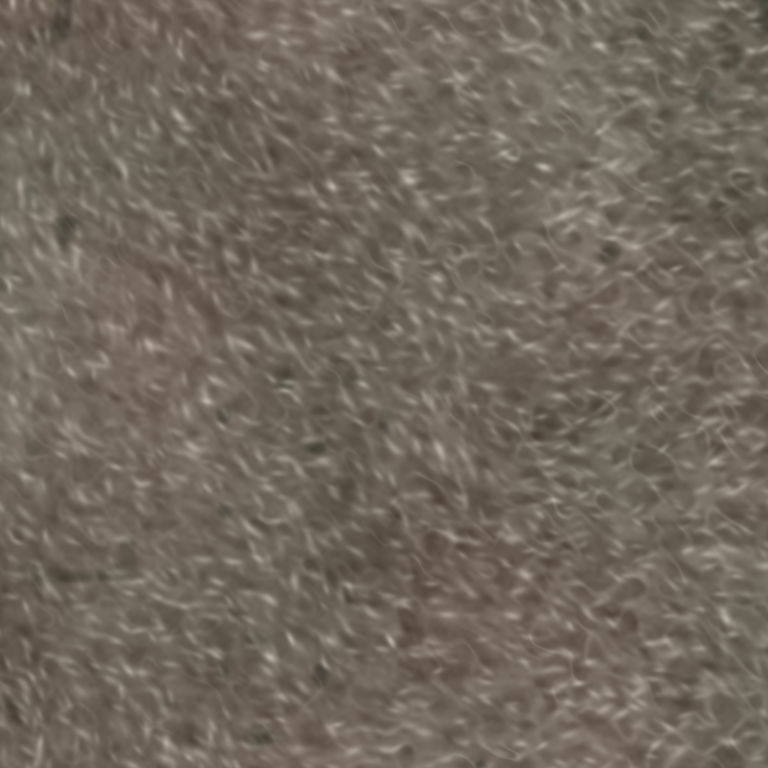
Reproduce this texture procedurally as a Shadertoy shader.

```glsl
// Weathered grey-brown hide: soft light flecks follow a slowly turning grain,
// over dark hollows, a faint web of creases and broad cloudy stains.
// Flecks are oriented Gaussian spots scattered on a jittered grid.

#define CELLS 60.0            // scatter cells across the canvas
#define FLECK_LENGTH 0.0078   // Gaussian radii, in canvas units
#define FLECK_WIDTH 0.0033
#define HOLLOW_LENGTH 0.0085
#define HOLLOW_WIDTH 0.0055
#define FLECK_GAIN 0.145
#define HOLLOW_GAIN 0.062
#define CREASE_GAIN 0.065
#define STAIN_GAIN 0.10
#define MID_COLOR vec3(0.440, 0.402, 0.357)
#define TONE_SLOPE vec3(0.97, 1.0, 0.97)

// Integer hash giving four values in 0..1
vec4 hash4(vec2 cell, uint seed) {
    uvec2 q = uvec2(ivec2(cell) + 4096);
    uvec4 v = uvec4(q, q.x ^ (q.y << 8), seed) * 1664525u + 1013904223u;
    v.x += v.y * v.w; v.y += v.z * v.x; v.z += v.x * v.y; v.w += v.y * v.z;
    v ^= v >> 16u;
    v.x += v.y * v.w; v.y += v.z * v.x; v.z += v.x * v.y; v.w += v.y * v.z;
    return vec4(v >> 8u) / 16777216.0;
}

// Smooth value noise in 0..1
float noise(vec2 p, uint seed) {
    vec2 i = floor(p), f = fract(p);
    f = f * f * (3.0 - 2.0 * f);
    float low = mix(hash4(i, seed).x, hash4(i + vec2(1, 0), seed).x, f.x);
    float high = mix(hash4(i + vec2(0, 1), seed).x, hash4(i + vec2(1, 1), seed).x, f.x);
    return mix(low, high, f.y);
}

vec2 rotate(vec2 p, float angle) {
    float c = cos(angle), s = sin(angle);
    return vec2(c * p.x + s * p.y, c * p.y - s * p.x);
}

// Steep grain at the upper left, flattening towards the lower right
float grainAngle(vec2 p) {
    float flatness = smoothstep(0.1, 1.2, p.x + 0.45 * (1.0 - p.y));
    return mix(-1.1, -0.2, flatness) + 0.9 * (noise(p * 5.0, 11u) - 0.5);
}

float spot(vec2 offset, float angle, vec2 radii) {
    vec2 q = rotate(offset, angle) / radii;
    return exp(-0.5 * dot(q, q));
}

// Summed light flecks (x) and dark hollows (y)
vec2 scatter(vec2 p) {
    vec2 home = floor(p * CELLS), sum = vec2(0.0);
    float grain = grainAngle(p);
    for (int y = -2; y <= 2; y++)
    for (int x = -2; x <= 2; x++) {
        vec2 cell = home + vec2(x, y);
        vec4 a = hash4(cell, 1u), b = hash4(cell, 2u);
        float angle = grain + 1.3 * (a.w - 0.5);
        vec2 fleckSize = vec2(FLECK_LENGTH, FLECK_WIDTH) * mix(0.75, 1.2, b.w);
        sum.x += 1.3 * a.z * a.z * spot(p - (cell + a.xy) / CELLS, angle, fleckSize);
        sum.y += b.z * spot(p - (cell + b.xy) / CELLS, grain, vec2(HOLLOW_LENGTH, HOLLOW_WIDTH));
    }
    return sum;
}

// Thin bright lines where a warped, stretched noise crosses its middle
float creases(vec2 p) {
    vec2 warp = vec2(noise(p * 30.0, 21u), noise(p * 30.0, 22u)) - 0.5;
    vec2 q = rotate(p + 0.02 * warp, -0.75) * vec2(32.0, 56.0);
    return 1.0 - smoothstep(0.0, 0.3, abs(noise(q, 23u) - 0.5));
}

// Broad light and dark areas
float stains(vec2 p) {
    float clouds = 0.65 * noise(p * 4.0, 31u) + 0.35 * noise(p * 11.0, 32u) - 0.5;
    vec2 bandStart = vec2(0.22, 0.98), band = vec2(0.29, -0.66);
    vec2 q = p - bandStart;
    float along = clamp(dot(q, band) / dot(band, band), 0.0, 1.0);
    float bandDist = length(q - band * along) / 0.11;
    vec2 corner = (p - vec2(0.0, 0.13)) / vec2(0.07, 0.13);
    vec2 glow = (p - vec2(0.04, 0.56)) / vec2(0.13, 0.2);
    return STAIN_GAIN * clouds + 0.01 - 0.036 * exp(-bandDist * bandDist)
         - 0.045 * exp(-dot(corner, corner)) + 0.022 * exp(-dot(glow, glow));
}

void mainImage(out vec4 fragColor, in vec2 fragCoord) {
    vec2 uv = fragCoord / iResolution.xy;

    // Tone: flecks, hollows, creases, stains and a fine soft grain
    vec2 marks = scatter(uv);
    float tone = FLECK_GAIN * (marks.x - 0.27) - HOLLOW_GAIN * (marks.y - 0.53);
    float web = mix(0.6, 1.1, smoothstep(0.3, 0.8, uv.x));
    tone += CREASE_GAIN * web * (creases(uv) - 0.36);
    tone += stains(uv) + 0.028 * (noise(uv * 150.0, 41u) - 0.5);

    // Sparse dark pits, slightly green
    float pit = smoothstep(0.8, 0.98, noise(uv * 24.0, 51u)) * smoothstep(0.4, 0.7, noise(uv * 6.0, 52u));
    tone -= 0.09 * pit;

    // Cool olive and warm brown patches
    float olive = noise(uv * 5.0, 61u) - 0.5 + 0.3 * (uv.x - 0.5);
    vec3 color = MID_COLOR + TONE_SLOPE * clamp(tone, -0.19, 0.29);
    color += olive * vec3(-0.022, 0.004, 0.002) + pit * vec3(-0.02, 0.004, 0.004);
    fragColor = vec4(color, 1.0);
}
```
